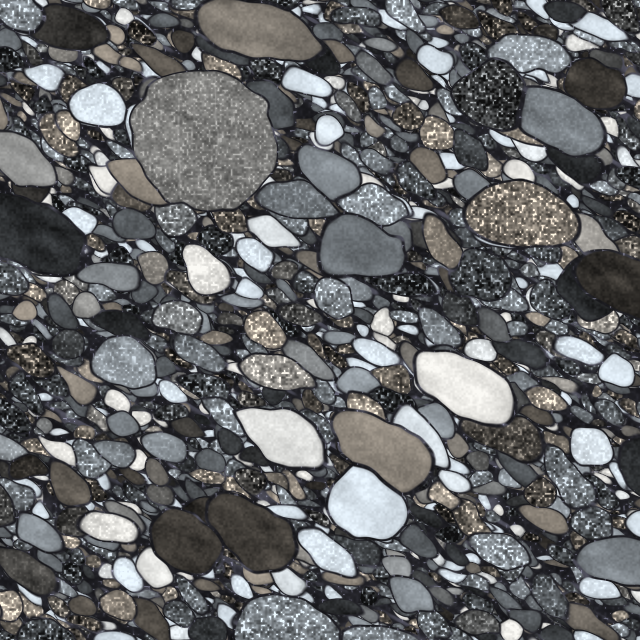
Give the GLSL for this texture, as a WebGL 1 fragment shader.

```glsl
precision highp float;
// Polished conglomerate: tilted grey, white and tan pebbles packed in a dark matrix.
uniform vec2 u_resolution;

vec4 hash4(vec2 p) {
  vec4 q = fract(p.xyxy * vec4(0.1031, 0.1030, 0.0973, 0.1099));
  q += dot(q, q.wzxy + 33.33);
  return fract((q.xxyz + q.yzzw) * q.zywx);
}

float noise(vec2 p) {
  vec2 i = floor(p), f = fract(p);
  f = f * f * (3.0 - 2.0 * f);
  float low = mix(hash4(i).x, hash4(i + vec2(1, 0)).x, f.x);
  float high = mix(hash4(i + vec2(0, 1)).x, hash4(i + vec2(1, 1)).x, f.x);
  return mix(low, high, f.y);
}

vec2 turn(vec2 p, float angle) {
  float c = cos(angle), s = sin(angle);
  return vec2(c * p.x + s * p.y, c * p.y - s * p.x);
}

// Depth inside a tapered, bent superellipse; positive inside.
float pebbleDepth(vec2 p, vec4 h, float maxAspect) {
  float aspect = mix(1.05, maxAspect, h.x);
  float radius = mix(0.36, 0.56, h.z);
  vec2 radii = radius * vec2(sqrt(aspect), inversesqrt(aspect));
  vec2 e = turn(p, (h.y - 0.5) * 0.9) / radii;
  float along = clamp(e.x, -1.2, 1.2);
  e.y = e.y * (1.0 + 0.7 * (h.w - 0.5) * along) + (h.y - 0.5) * 0.5 * along * along;
  float power = mix(1.45, 2.6, fract(h.w * 7.0));
  e = pow(abs(e) + 0.0001, vec2(power));
  return (1.0 - pow(e.x + e.y, 1.0 / power)) * radii.y;
}

vec3 matrixColor(vec2 p) {
  vec2 q = turn(p, -0.5);
  float streak = noise(q * vec2(28.0, 95.0));
  float grit = noise(p * 240.0);
  float tone = 0.075 + 0.07 * streak + 0.07 * grit * grit;
  tone += 0.16 * smoothstep(0.72, 0.95, streak) + 0.22 * smoothstep(0.82, 0.97, grit);
  return tone * vec3(0.98, 0.98, 1.14);
}

// Stone tone, tint and mineral grain chosen by the pebble's hash.
vec3 stoneColor(vec2 p, vec4 h) {
  float tone = mix(0.17, 0.73, h.x);
  float white = step(0.8, h.x);
  tone = mix(tone, 0.9, white);
  vec3 warm = vec3(1.06, 1.0, 0.92), cool = vec3(0.95, 1.0, 1.04);
  vec3 tint = mix(cool, warm, smoothstep(0.45, 0.8, h.y) * (1.0 - 0.5 * white));
  float speckled = smoothstep(0.3, 0.7, h.z) * (1.0 - 0.75 * white);
  float fine = noise(p * 290.0 + h.w * 50.0);
  float medium = noise(p * 135.0 + h.w * 90.0);
  float cloud = noise(turn(p, -0.5) * vec2(22.0, 48.0) + h.w * 40.0);
  tone += (fine - 0.5) * mix(0.07, 0.4, speckled);
  tone += (medium - 0.5) * mix(0.05, 0.22, speckled);
  tone += (cloud - 0.5) * 0.14;
  tone += 0.3 * speckled * smoothstep(0.7, 0.9, fine);
  return clamp(tone, 0.06, 0.98) * tint;
}

// Lays a pebble over the layers below with a thin dark seam around it.
vec3 layPebble(vec3 color, vec2 p, float depth, float seam, vec4 h) {
  float edge = max(0.0013, 0.7 / min(u_resolution.x, u_resolution.y));
  color = mix(color, matrixColor(p), smoothstep(-edge, edge, depth + seam));
  vec3 stone = stoneColor(p, h) * mix(0.86, 1.0, smoothstep(0.0, 0.005, depth));
  return mix(color, stone, smoothstep(-edge, edge, depth));
}

void main() {
  vec2 p = gl_FragCoord.xy / min(u_resolution.x, u_resolution.y);
  vec2 warp = vec2(noise(p * 38.0), noise(p * 38.0 + 71.0)) - 0.5;
  vec2 q = turn(p + warp * 0.009, -0.52);
  vec3 color = matrixColor(p);

  // Layers run from small chips to large cobbles.
  for (int layer = 0; layer < 5; layer++) {
    float level = float(layer);
    float size = 0.022 * pow(1.55, level);
    float density = mix(0.95, 0.24, level / 4.0);
    vec2 stretch = vec2(1.35, 0.85);
    vec2 grid = q / (size * stretch) + level * 17.3;
    float nearest = -1.0, second = -1.0;
    vec4 chosen = vec4(0.0);
    for (int y = -1; y <= 1; y++) {
      for (int x = -1; x <= 1; x++) {
        vec2 cell = floor(grid) + vec2(x, y);
        vec4 place = hash4(cell + level * 37.0 + 5.0);
        vec4 shape = hash4(cell + level * 53.0 + 211.0);
        vec2 offset = (grid - cell - 0.5 - (place.xy - 0.5) * 0.6) * stretch;
        float depth = pebbleDepth(offset, shape, mix(3.4, 2.3, level / 4.0));
        depth = place.z < density ? depth : -1.0;
        second = max(second, min(nearest, depth));
        if (depth > nearest) {
          nearest = depth;
          chosen = hash4(cell * 1.7 + level * 29.0 + 401.0);
        }
      }
    }
    // Shrink touching neighbours so that the matrix shows between them.
    float depth = min(nearest, 0.5 * (nearest - second) - 0.02) * size;
    chosen.x *= mix(1.0, 0.9, level / 4.0);
    color = layPebble(color, p, depth, 0.001 + size * 0.02, chosen);
  }

  // One great granular boulder with faint pale veins.
  vec2 b = p - vec2(0.32, 0.78) + warp * 0.012;
  float boulder = 0.113 - length(turn(b, -0.6) * vec2(0.97, 1.06));
  color = layPebble(color, p, boulder, 0.003, vec4(0.56, 0.62, 0.47, 0.3));
  float vein = 1.0 - smoothstep(0.0, 0.003, abs(abs(b.x + 0.01) - 0.03 + warp.x * 0.006));
  color += 0.07 * vein * smoothstep(0.0, 0.01, boulder);

  gl_FragColor = vec4(color, 1.0);
}
```
